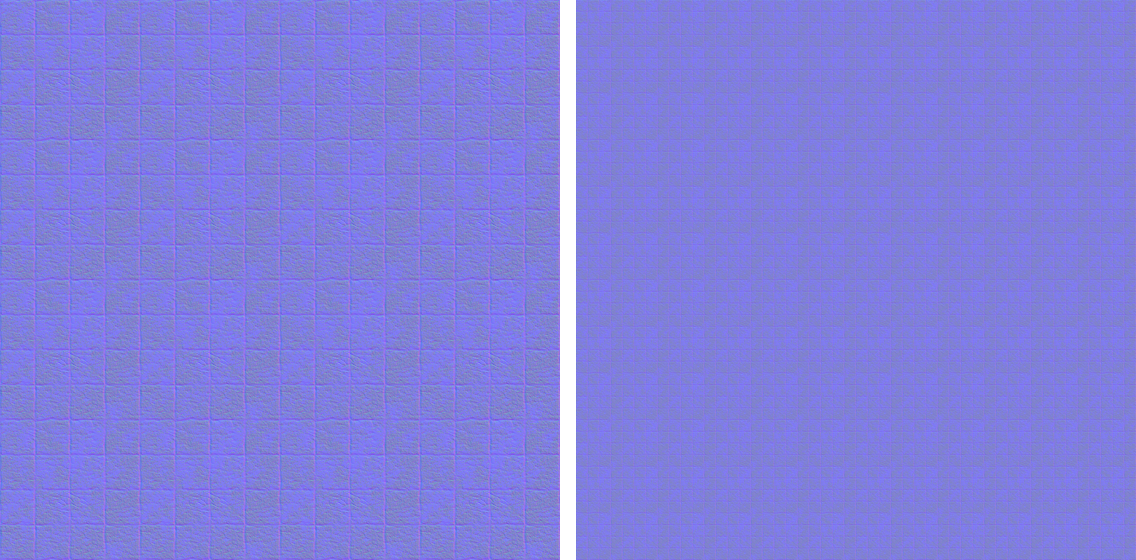
Left, the tile; right, the same tile 3 across and 3 down.
Give the GLSL for this texture map, as a Shadertoy shader.

```glsl
// Tangent-space normal map of worn square stone tiles with thin, uneven joints.
// A wrapping height field (joints, chips, creases, grain) is differentiated into
// a normal; unresolved fine grain shortens its z, which greys the rough areas.

#define TILES 16.0         // tiles across and down the canvas
#define PATCH 4            // tiles before the wear repeats (power of two)
#define JOINT_WIDTH 0.052  // half width of a joint, in tiles
#define JOINT_DEPTH 0.0085
#define JOINT_WOBBLE 0.045
#define GRAIN_DEPTH 0.0062
#define CHIP_DEPTH 0.0040
#define CREASE_DEPTH 0.0050
#define SMOOTH_Z 0.95      // normal length on polished stone
#define ROUGH_Z 0.57       // normal length on pitted stone
#define SLOPE_STEP 0.020   // differentiation step, in tiles

// Roughness of each tile: one column of tiles per line, bottom to top.
const mat4 WEAR = mat4(
    0.72, 0.52, 0.66, 0.54,
    0.62, 0.62, 0.58, 0.64,
    0.70, 0.60, 0.44, 0.42,
    0.74, 0.76, 0.70, 0.66);

// Unit gradient at a lattice point, wrapped to the given period.
vec2 latticeGradient(ivec2 cell, ivec2 period) {
    uvec2 c = uvec2((cell % period + period) % period);
    uint h = c.x * 1597334677u ^ (c.y * 3812015801u + uint(period.x) * 668265263u);
    h = (h ^ (h >> 15)) * 2246822519u;
    h = (h ^ (h >> 13)) * 3266489917u;
    h ^= h >> 16;
    float angle = float(h & 65535u) * (6.28318 / 65536.0);
    return vec2(cos(angle), sin(angle));
}

// Gradient noise with freq lattice cells per tile, repeating every PATCH tiles.
float tileNoise(vec2 p, ivec2 freq) {
    p *= vec2(freq);
    ivec2 period = freq * PATCH;
    ivec2 i = ivec2(floor(p));
    vec2 f = fract(p);
    vec2 u = f * f * f * (f * (f * 6.0 - 15.0) + 10.0);
    float a = dot(latticeGradient(i, period), f);
    float b = dot(latticeGradient(i + ivec2(1, 0), period), f - vec2(1, 0));
    float c = dot(latticeGradient(i + ivec2(0, 1), period), f - vec2(0, 1));
    float d = dot(latticeGradient(i + ivec2(1, 1), period), f - vec2(1, 1));
    return mix(mix(a, b, u.x), mix(c, d, u.x), u.y);
}

// Bends the tile grid so that the joints are not ruler straight.
vec2 bendGrid(vec2 p) {
    vec2 offset = vec2(tileNoise(p, ivec2(2)), tileNoise(p + 1.37, ivec2(3)));
    return p + JOINT_WOBBLE * offset;
}

// Joint strength: x for vertical joints, y for horizontal ones.
vec2 jointMask(vec2 p) {
    vec2 distanceToJoint = abs(fract(bendGrid(p) + 0.5) - 0.5);
    return 1.0 - smoothstep(0.0, JOINT_WIDTH, distanceToJoint);
}

// Pitting from 0 to 1: tile wear broken up by blotches and dense flecks.
float roughness(vec2 p) {
    ivec2 tile = ivec2(floor(bendGrid(p))) & (PATCH - 1);
    float blotch = 0.55 * tileNoise(p, ivec2(2))
                 + 0.45 * tileNoise(p + 0.61, ivec2(5));
    float fleck = 0.50 * tileNoise(p, ivec2(10, 13))
                + 0.65 * tileNoise(p, ivec2(21, 23));
    return smoothstep(0.10, 1.0, WEAR[tile.x][tile.y] + blotch + fleck);
}

// Surface height, in tiles.
float surfaceHeight(vec2 p, float rough) {
    // Joints whose depth varies along their length
    vec2 joint = jointMask(p);
    float fill = 1.3 * tileNoise(p + 0.29, ivec2(2)) + 0.9 * tileNoise(p, ivec2(6));
    float h = -JOINT_DEPTH * (1.0 + fill) * max(joint.x, 0.75 * joint.y);

    // Small flat chips drawn out sideways
    float chip = tileNoise(p, ivec2(4, 11)) + 0.4 * tileNoise(p, ivec2(12, 19));
    h -= CHIP_DEPTH * smoothstep(0.10, 0.32, chip);

    // Sparse slanted creases
    vec2 slanted = vec2(p.x + p.y, p.y);
    float crease = 1.0 - smoothstep(0.0, 0.14, abs(tileNoise(slanted, ivec2(3, 5))));
    h -= CREASE_DEPTH * crease * smoothstep(0.10, 0.40, tileNoise(p + 0.83, ivec2(1)));

    // Grain, faint on polished stone
    float grain = tileNoise(p, ivec2(22)) + 0.8 * tileNoise(p, ivec2(9, 14));
    return h + GRAIN_DEPTH * mix(0.15, 1.0, rough) * grain;
}

void mainImage(out vec4 fragColor, in vec2 fragCoord) {
    vec2 p = fragCoord / iResolution.xy * TILES;
    vec2 joint = jointMask(p);
    float anyJoint = max(joint.x, joint.y);
    float rough = roughness(p) * (1.0 - 0.6 * anyJoint);

    // Slope by central differences
    vec2 e = vec2(SLOPE_STEP, 0.0);
    vec2 slope = vec2(surfaceHeight(p + e.xy, rough) - surfaceHeight(p - e.xy, rough),
                      surfaceHeight(p + e.yx, rough) - surfaceHeight(p - e.yx, rough));
    slope /= 2.0 * SLOPE_STEP;

    // Joint beds lean right and down, pitted stone leans slightly up
    vec2 lean = vec2(0.08 * joint.x, 0.07 * rough - 0.045 - 0.06 * anyJoint);
    vec3 normal = normalize(vec3(lean - slope, 1.0));
    normal.z *= mix(SMOOTH_Z, ROUGH_Z, rough);
    fragColor = vec4(0.5 + 0.5 * normal, 1.0);
}
```
